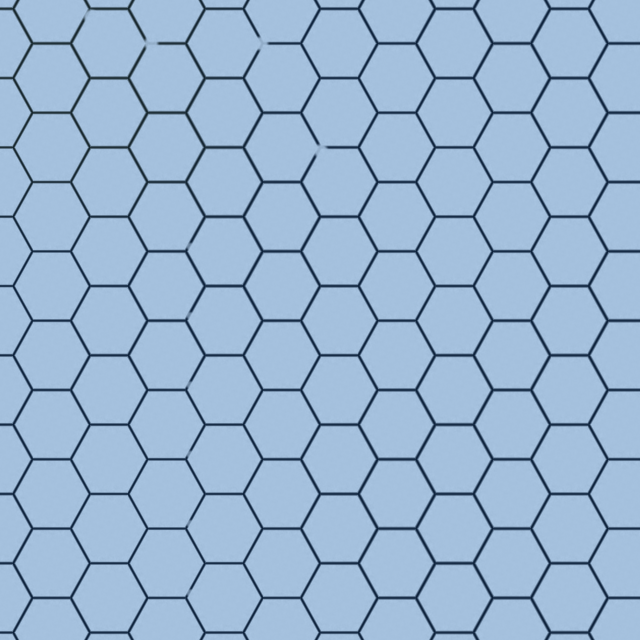
Give the GLSL for this pattern, as a three.js fragment shader.

```glsl
// Honeycomb of thin navy outlines on pale blue, about 11 columns by 9 rows.
// Two interleaved rectangular lattices give the distance to the nearest cell
// border; slow sines vary the line weight and small worn gaps break the ink.
varying vec2 vUv;

// Hexagonal norm: 0.5 on the border of a flat-topped cell of height 1.
float hexNorm(vec2 p) {
  p = abs(p);
  return max(p.y, 0.866 * p.x + 0.5 * p.y);
}

// Offset from the centre of the nearest cell.
vec2 hexCell(vec2 p) {
  vec2 period = vec2(1.732, 1.0);
  vec2 a = mod(p + 0.5 * period, period) - 0.5 * period;
  vec2 b = mod(p, period) - 0.5 * period;
  return hexNorm(a) < hexNorm(b) ? a : b;
}

// Fine mottling from layered sines.
float mottle(vec2 p) {
  float total = 0.0;
  for (int i = 0; i < 3; i++) {
    p = mat2(0.8, 0.6, -0.6, 0.8) * p * 1.37 + 1.7;
    total += sin(p.x + 1.5 * sin(p.y)) * sin(p.y + 1.3 * sin(p.x));
  }
  return total / 3.0;
}

// Remaining ink: 1 where intact, near 0 in a worn gap.
float inkLeft(vec2 p) {
  float ink = 1.0;
  // A few breaks descending across the upper left
  for (int i = 0; i < 4; i++) {
    float k = float(i);
    vec2 gap = vec2(0.142 + 0.12 * k - 0.03 * sin(2.1 * k),
                    0.932 + (k - 1.0) * (k - 2.0) * (0.021 - 0.035 * k));
    ink *= 0.12 + 0.88 * smoothstep(0.007, 0.014, length(p - gap));
  }
  // Faint nicks repeated down one column of corners
  float row = mod(p.y - 0.615 + 0.0541, 0.1083) - 0.0541;
  float nick = 1.0 - smoothstep(0.003, 0.008, length(vec2(p.x - 0.297, row)));
  return ink * (1.0 - 0.6 * nick * step(p.y, 0.65));
}

void main() {
  // Cell geometry, slightly narrower than a regular hexagon
  vec2 cell = hexCell((vUv - vec2(0.0807, 0.878)) * vec2(0.866 / 0.0899, 1.0 / 0.1083));
  float edge = (0.5 - hexNorm(cell)) * 0.1083;

  // Soft line, thinner toward the lower left and a little on flat edges
  float flatEdge = step(0.577 * abs(cell.x) * 3.0, abs(cell.y));
  float weight = 1.02 + 0.06 * sin(9.0 * vUv.x + 2.0 * sin(7.0 * vUv.y))
    - 0.14 * (1.0 - smoothstep(0.2, 0.7, vUv.x + 0.4 * vUv.y)) - 0.05 * flatEdge;
  float line = 1.0 - smoothstep(0.0002, 0.0042 * weight, edge);
  line *= inkLeft(vUv) * (0.96 - 0.05 * flatEdge);

  // Ink turns slightly olive at the upper left
  float olive = smoothstep(0.55, 0.8, vUv.y) * (1.0 - smoothstep(0.2, 0.5, vUv.x));
  vec3 ink = mix(vec3(0.03, 0.11, 0.21), vec3(0.07, 0.13, 0.15), olive);

  // Pale ground, with mottling strongest beside the lines
  float grain = mottle(vUv * 260.0) * mix(0.02, 0.006, smoothstep(0.004, 0.02, edge));
  vec3 ground = vec3(0.645, 0.755, 0.868) + grain;
  gl_FragColor = vec4(mix(ground, ink, line), 1.0);
}
```
